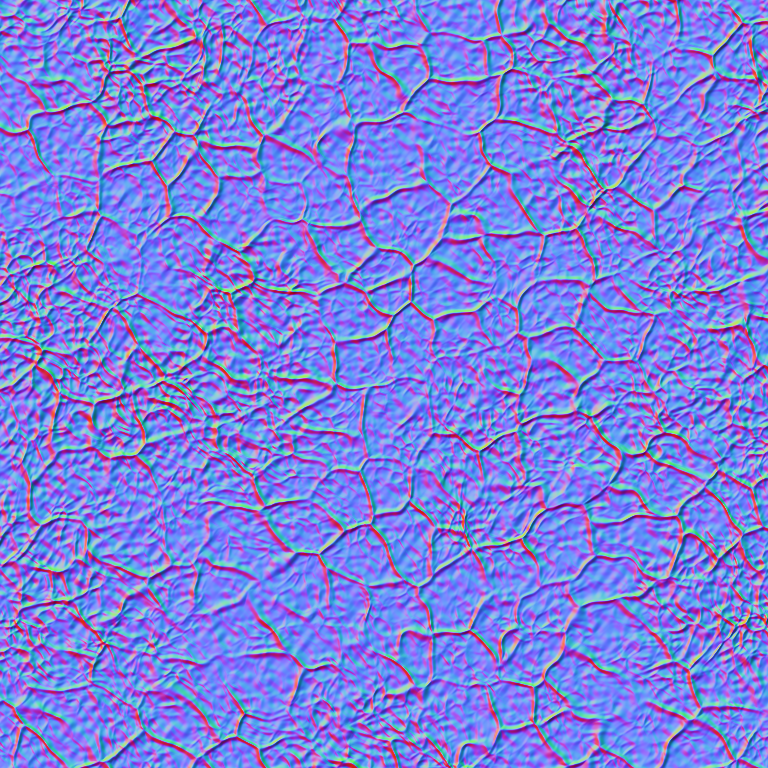
Write a Shadertoy shader that draws this texture map.

```glsl
// Normal map of a cracked, pebbled surface: irregular rounded plates with grooves and fine grain.

vec2 hash2(vec2 p) {
    vec3 q = fract(p.xyx * vec3(0.1031, 0.1030, 0.0973));
    q += dot(q, q.yzx + 33.33);
    return fract((q.xx + q.yz) * q.zy);
}

float noise(vec2 p) {
    vec2 i = floor(p), f = fract(p);
    f = f * f * (3.0 - 2.0 * f);
    return mix(mix(hash2(i).x, hash2(i + vec2(1, 0)).x, f.x),
               mix(hash2(i + vec2(0, 1)).x, hash2(i + vec2(1, 1)).x, f.x), f.y);
}

vec2 noise2(vec2 p) {
    return vec2(noise(p), noise(p + vec2(57.3, 113.7))) - 0.5;
}

// Gap between the two nearest weighted cell centres; zero on a plate border.
float borderGap(vec2 p) {
    vec2 cell = floor(p);
    float nearest = 9.0, second = 9.0;
    for (int y = -2; y <= 2; y++)
    for (int x = -2; x <= 2; x++) {
        vec2 id = cell + vec2(x, y);
        vec2 centre = id + 0.08 + 0.84 * hash2(id + 40.0);
        float d = length(p - centre) - 0.36 * hash2(id + 171.0).y;
        second = min(second, max(nearest, d));
        nearest = min(nearest, d);
    }
    return second - nearest;
}

float groove(float gap, float width) {
    return exp(-gap * gap / (width * width));
}

float surfaceHeight(vec2 p) {
    const mat2 turn = mat2(0.8, 0.6, -0.6, 0.8);
    vec2 bent = p + 0.06 * noise2(p * 4.5) + 0.022 * noise2(p * 16.0)
                  + 0.012 * noise2(turn * p * 40.0);
    float rough = smoothstep(0.2, 0.75, noise(p * 7.0 + 3.7));

    // Large plates with grooves of uneven depth
    float gap = borderGap(bent * vec2(14.5, 15.5));
    float depth = 0.0078 * mix(0.3, 1.15, smoothstep(0.1, 0.7, noise(p * 17.0 + 20.0)));
    float h = -depth * groove(gap, 0.085);

    // Small fragments, deeper in the rough areas
    float smallGap = borderGap(turn * bent * 31.0 + 9.0);
    h -= 0.0068 * mix(0.2, 1.0, rough) * noise(p * 27.0 + 70.0) * groove(smallGap, 0.16);

    // Grain: crumbs and fine bumps
    float crumbGap = borderGap(turn * turn * bent * 62.0 + 31.0);
    float grain = 0.0066 * noise(turn * p * 128.0 + 5.0)
                + 0.0022 * noise(p * 60.0)
                - 0.0042 * noise(p * 50.0 + 11.0) * groove(crumbGap, 0.3);
    return h + grain * mix(0.75, 1.3, rough);
}

void mainImage(out vec4 fragColor, in vec2 fragCoord) {
    vec2 p = fragCoord / iResolution.y;
    vec2 e = vec2(0.0015, 0.0);

    // Slope faces downhill
    vec2 slope = vec2(surfaceHeight(p - e.xy) - surfaceHeight(p + e.xy),
                      surfaceHeight(p - e.yx) - surfaceHeight(p + e.yx)) / (2.0 * e.x);

    // Faces turned to the upper right are steeper, as on overlapping scales
    vec2 upperRight = vec2(0.707);
    float lean = dot(slope, upperRight);
    vec2 across = slope - lean * upperRight;
    lean *= 1.05 + 0.5 * lean / (abs(lean) + 0.35);
    slope = lean * upperRight + 0.75 * across - vec2(0.10, 0.07);

    // Green channel points down; blue falls off faster on steep faces
    vec3 normal = normalize(vec3(slope.x, -slope.y, 1.0));
    float steep = 1.0 - normal.z;
    normal.z -= 1.6 * steep * steep;
    fragColor = vec4(0.5 + 0.5 * normal, 1.0);
}
```
